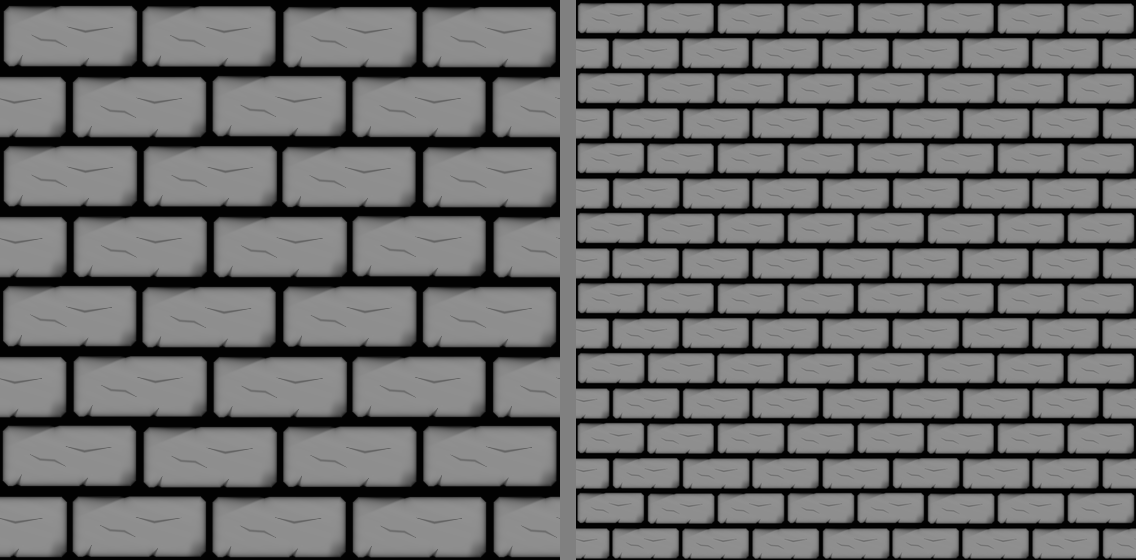
Left, the tile; right, the same tile 2 across and 2 down.
Reproduce this pattern procedurally as a WebGL 1 fragment shader.

```glsl
precision mediump float;
// Running-bond wall of grey chamfered stone bricks with black joints.
// Each brick is a chamfered-box distance field with shaded rims, chips and
// tapered cracks; a wrapped hash nudges every brick slightly off its grid.
uniform vec2 u_resolution;

// Lengths are in row heights; a brick cell is 2 wide and 1 high.
const float COLUMNS = 4.0;
const float ROWS = 8.0;
const vec2 HALF_SIZE = vec2(0.953, 0.432);
const vec2 BRICK_SHIFT = vec2(-0.004, -0.022);
const float JITTER = 0.010;
const float CHAMFER = 0.078;
const float RIM_WIDTH = 0.034;
const float RIM_DARK = 0.31;
const float CRACK_DARK = 0.17;
const float SHADOW_DARK = 0.23;
const float SMUDGE_DARK = 0.17;
const float GRAIN = 0.016;
const float STONE = 0.562;
const float JOINT = 0.008;

float hash(vec2 p) {
  return fract(sin(dot(p, vec2(12.99, 78.23))) * 4375.85);
}

float noise(vec2 p) {
  vec2 i = floor(p), f = fract(p);
  f = f * f * (3.0 - 2.0 * f);
  return mix(mix(hash(i), hash(i + vec2(1.0, 0.0)), f.x),
             mix(hash(i + vec2(0.0, 1.0)), hash(i + vec2(1.0, 1.0)), f.x), f.y);
}

// Box with cut corners, negative inside.
float chamferBox(vec2 p) {
  vec2 q = abs(p) - HALF_SIZE;
  return max(max(q.x, q.y), (q.x + q.y + CHAMFER) * 0.7071);
}

// Triangular bite into an edge: size is half width and depth.
float notch(float along, float depth, vec2 size) {
  return (1.0 - abs(along) / size.x - depth / size.y) * min(size.x, size.y) * 0.8;
}

// Soft stroke from a to b whose half width runs from wa to wb.
float stroke(vec2 p, vec2 a, vec2 b, float wa, float wb) {
  vec2 d = b - a;
  float t = clamp(dot(p - a, d) / dot(d, d), 0.0, 1.0);
  return 1.0 - smoothstep(0.0, mix(wa, wb, t), length(p - a - d * t));
}

float brickShape(vec2 p) {
  float top = HALF_SIZE.y - p.y;
  float bottom = HALF_SIZE.y + p.y;
  float d = chamferBox(p);
  d = max(d, notch(p.x + 0.21, top, vec2(0.07, 0.018)));
  d = max(d, notch(p.x + 0.75, bottom, vec2(0.06, 0.022)));
  return max(d, notch(p.x - 0.19, bottom, vec2(0.05, 0.022)));
}

float cracks(vec2 p) {
  // Shallow V right of the middle
  float c = stroke(p, vec2(0.215, 0.065), vec2(-0.05, 0.135), 0.032, 0.008);
  c = max(c, stroke(p, vec2(0.215, 0.065), vec2(0.60, 0.125), 0.032, 0.008));
  // Stepped crack on the left
  c = max(c, 0.8 * stroke(p, vec2(-0.417, -0.052), vec2(-0.56, 0.02), 0.028, 0.008));
  c = max(c, 0.8 * stroke(p, vec2(-0.417, -0.052), vec2(-0.215, -0.065), 0.028, 0.028));
  c = max(c, 0.8 * stroke(p, vec2(-0.215, -0.065), vec2(-0.05, -0.15), 0.028, 0.008));
  // Spurs rising from the lower edge
  c = max(c, stroke(p, vec2(-0.75, -0.43), vec2(-0.685, -0.27), 0.055, 0.008));
  return max(c, stroke(p, vec2(0.18, -0.43), vec2(0.265, -0.31), 0.055, 0.008));
}

// Slanted shadow under the upper left edge, crisp along its lower right side.
float cornerShadow(vec2 p) {
  float slant = dot(p - vec2(-0.18, 0.42), normalize(vec2(-0.42, 1.0)));
  float fade = smoothstep(-0.98, -0.45, p.x);
  float depth = max(HALF_SIZE.y - p.y, 0.0);
  return smoothstep(-0.012, 0.03, slant) * mix(0.35, 1.0, fade) * exp(-depth / 0.11);
}

float cornerSmudge(vec2 p) {
  vec2 q = (p - vec2(0.88, -0.36)) / vec2(0.15, 0.14);
  return exp(-dot(q, q)) * smoothstep(0.64, 0.76, p.x - 0.25 * (p.y + 0.36));
}

float stoneTone(vec2 p, float d) {
  float streaks = noise(vec2(p.x * 2.0 + p.y * 3.0, p.y * 9.0 + p.x * 3.0) + 20.0);
  float tone = STONE + GRAIN * (streaks - 0.5);
  tone -= CRACK_DARK * cracks(p);
  tone -= SHADOW_DARK * cornerShadow(p);
  tone -= SMUDGE_DARK * cornerSmudge(p);
  tone -= RIM_DARK * exp(min(d, 0.0) / RIM_WIDTH);
  return max(tone, 0.12);
}

void main() {
  vec2 uv = gl_FragCoord.xy / u_resolution;
  float pixel = ROWS / min(u_resolution.x, u_resolution.y);

  // Running bond: every other row moves by half a brick
  vec2 grid = uv * vec2(COLUMNS, ROWS);
  float row = floor(grid.y);
  grid.x += 0.5 * (1.0 - mod(row, 2.0));
  vec2 id = vec2(mod(floor(grid.x), COLUMNS), mod(row, ROWS));

  // Brick coordinates around its centre
  vec2 p = (fract(grid) - 0.5) * vec2(2.0, 1.0) - BRICK_SHIFT;
  p -= JITTER * (vec2(hash(id + 3.0), hash(id + 17.0)) * 2.0 - 1.0);

  float d = brickShape(p);
  float cover = 1.0 - smoothstep(-0.75 * pixel, 0.75 * pixel, d);
  gl_FragColor = vec4(vec3(mix(JOINT, stoneTone(p, d), cover)), 1.0);
}
```
